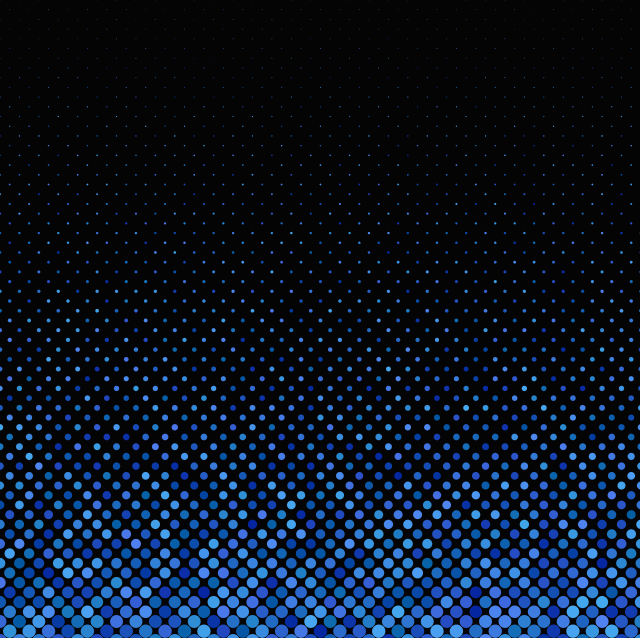
This background is drawn by a WebGL 1 fragment shader. Its source:

```glsl
precision highp float;
// Halftone field of blue dots on near-black, growing from specks at the top
// to almost touching discs at the bottom. The nearest point of a staggered
// lattice gives each dot its centre; a hash of that point picks its shade.

uniform vec2 u_resolution;

const float PITCH = 0.015173;      // lattice step as a fraction of the width
const float MIN_RADIUS = 0.04;     // radii are in lattice steps
const float RADIUS_GAIN = 0.66;
const float GROWTH = 2.1;

const vec3 BACKGROUND = vec3(0.017, 0.017, 0.019);
const vec3 NAVY  = vec3(0.01, 0.13, 0.62);
const vec3 TEAL  = vec3(0.01, 0.37, 0.64);
const vec3 IRIS  = vec3(0.32, 0.50, 0.95);
const vec3 AZURE = vec3(0.28, 0.68, 0.95);

float hash(vec2 p) {
  vec3 q = fract(vec3(p.xyx) * 0.1031);
  q += dot(q, q.yzx + 33.33);
  return fract((q.x + q.y) * q.z);
}

// Nearest integer point whose coordinates have an even sum.
vec2 staggeredPoint(vec2 p) {
  vec2 diagonal = floor(0.5 * vec2(p.x + p.y, p.x - p.y) + 0.5);
  return vec2(diagonal.x + diagonal.y, diagonal.x - diagonal.y);
}

// Blend of four blues: one axis shifts hue, the other lightness.
vec3 dotColor(vec2 id) {
  float hue = hash(id + 17.0);
  float light = hash(id + 71.0);
  return mix(mix(NAVY, TEAL, hue), mix(IRIS, AZURE, hue), light);
}

float dotRadius(float depth) {
  return MIN_RADIUS + RADIUS_GAIN * pow(clamp(depth, 0.0, 1.02), GROWTH);
}

// Smoothed disc that fades once it is smaller than a pixel.
float discCoverage(float dist, float radius, float pixel) {
  float edge = clamp((radius - dist) / pixel + 0.5, 0.0, 1.0);
  float area = 3.14159 * radius * radius / (pixel * pixel);
  return edge * min(area, 1.0);
}

void main() {
  float stepSize = PITCH * u_resolution.x;
  float pixel = 1.0 / stepSize;

  // Lattice coordinates, measured down from the top left corner.
  vec2 fromTop = vec2(gl_FragCoord.x, u_resolution.y - gl_FragCoord.y);
  vec2 p = fromTop * pixel;
  vec2 id = staggeredPoint(p);

  float depth = id.y * stepSize / u_resolution.y;
  float coverage = discCoverage(length(p - id), dotRadius(depth), pixel);

  gl_FragColor = vec4(mix(BACKGROUND, dotColor(id), coverage), 1.0);
}
```
